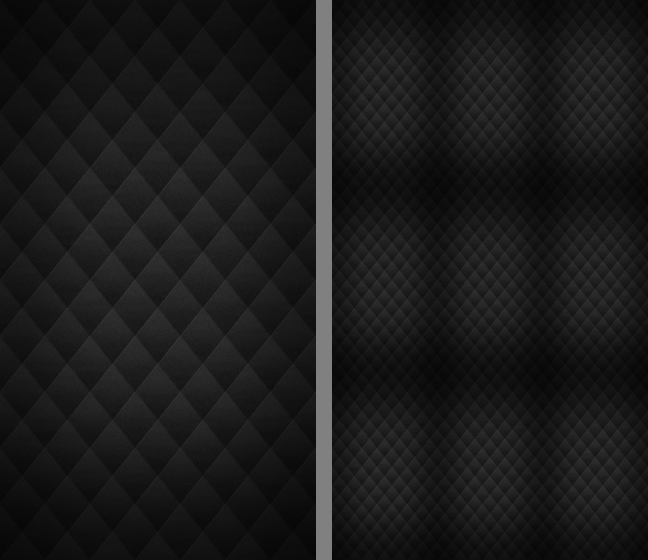
Left: one tile. Right: repeated 3 by 3.
Give the GLSL for this pattern, as a WebGL 1 fragment shader.

```glsl
precision highp float;
// Dark quilted diamonds, each shaded top to bottom, with faint seams, grain and a vignette.
uniform vec2 u_resolution;

#define REPEATS vec2(7.0, 10.0)
#define TONE_BOTTOM 0.092
#define TONE_TOP 0.180
#define SEAM_WIDTH 0.0026
#define SEAM_GLOW 0.034
#define GRAIN_CELLS vec2(288.0, 512.0)
#define GRAIN_AMOUNT 0.022
#define STREAK_CELLS vec2(14.0, 120.0)
#define STREAK_AMOUNT 0.014
#define EDGE_LIGHT vec2(0.62, 0.46)

const float TAU = 6.2831853;

float hash(vec2 p) {
  return fract(sin(dot(p, vec2(12.9898, 78.233))) * 43758.5453);
}

// Value noise that wraps after the given number of cells
float wrappedNoise(vec2 uv, vec2 cells) {
  vec2 p = uv * cells;
  vec2 i = floor(p);
  vec2 f = fract(p);
  f = f * f * (3.0 - 2.0 * f);
  vec2 lo = mod(i, cells);
  vec2 hi = mod(i + 1.0, cells);
  float bottom = mix(hash(lo), hash(vec2(hi.x, lo.y)), f.x);
  float top = mix(hash(vec2(lo.x, hi.y)), hash(hi), f.x);
  return mix(bottom, top, f.y);
}

// Sawtooth whose drop is spread over one pixel
vec2 smoothFract(vec2 p, float pixel) {
  vec2 f = fract(p);
  return min(f, (1.0 - f) * (1.0 - pixel) / pixel);
}

// Wide bright middle, level at the borders so that it tiles
vec2 vignette(vec2 uv) {
  vec2 s = 0.5 - 0.5 * cos(TAU * uv);
  return mix(EDGE_LIGHT, vec2(1.0), s * (2.0 - s));
}

void main() {
  vec2 uv = gl_FragCoord.xy / u_resolution;
  float pixel = 1.0 / u_resolution.x;

  // Diagonal axes: seams lie on their whole numbers
  vec2 q = uv * REPEATS;
  vec2 diagonal = vec2(q.x + q.y, q.x - q.y);
  float slope = length(REPEATS * u_resolution.x / u_resolution);

  // Shade from the lower to the upper tip of each diamond
  vec2 cell = smoothFract(diagonal, min(slope * pixel, 0.5));
  float height = 0.5 * (cell.x + 1.0 - cell.y);
  float tone = mix(TONE_BOTTOM, TONE_TOP, smoothstep(0.0, 1.0, height));

  // Thin raised seams
  vec2 toSeam = (0.5 - abs(fract(diagonal) - 0.5)) / slope;
  float seamDistance = min(toSeam.x, toSeam.y);
  float halfWidth = 0.5 * SEAM_WIDTH;
  float seam = 1.0 - smoothstep(halfWidth - 0.5 * pixel, halfWidth + 0.5 * pixel, seamDistance);
  tone += SEAM_GLOW * seam;

  // Cloth grain and soft horizontal streaks
  tone += GRAIN_AMOUNT * (hash(floor(uv * GRAIN_CELLS)) - 0.5);
  tone += STREAK_AMOUNT * (wrappedNoise(uv, STREAK_CELLS) - 0.5);

  vec2 light = vignette(uv);
  gl_FragColor = vec4(vec3(tone * light.x * light.y), 1.0);
}
```
